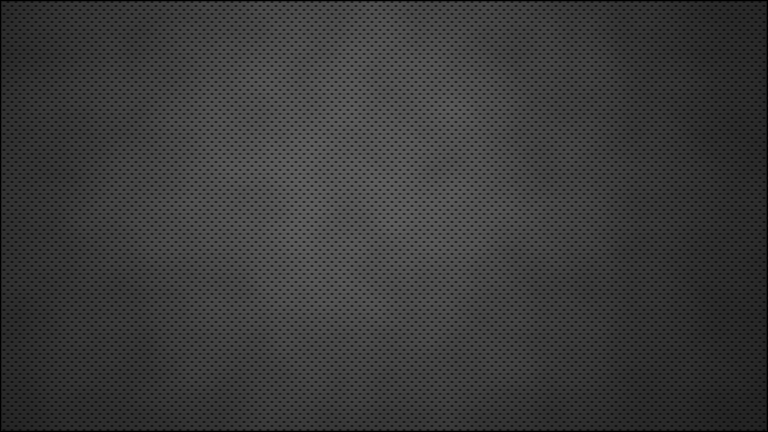
This pattern is drawn by a WebGL 2 fragment shader. Its source:

```glsl
#version 300 es
precision highp float;
// Dark perforated metal sheet: staggered small holes, soft light, cloudy wear, black rim.

#define COLUMNS 96.0
#define ROWS 108.0
#define HOLE_RADII vec2(0.0035, 0.0026)
#define HOLE_DEPTH 0.57
#define LIP_LIGHT 0.08
#define LIGHT_CENTER vec2(0.46, 0.60)
#define LIGHT_SPREAD vec2(0.42, 0.68)
#define PLATE_DARK 0.112
#define PLATE_LIGHT 0.345
#define WEAR 0.18
#define RIM_WIDTH 0.0030

uniform vec2 u_resolution;
out vec4 fragColor;

vec2 hashGradient(vec2 cell) {
    vec3 h = fract(cell.xyx * vec3(0.1031, 0.1030, 0.0973));
    h += dot(h, h.yzx + 33.33);
    float angle = 6.2832 * fract((h.x + h.y) * h.z);
    return vec2(cos(angle), sin(angle));
}

float gradientNoise(vec2 p) {
    vec2 i = floor(p), f = fract(p);
    vec2 u = f * f * f * (f * (f * 6.0 - 15.0) + 10.0);
    float a = dot(hashGradient(i), f);
    float b = dot(hashGradient(i + vec2(1, 0)), f - vec2(1, 0));
    float c = dot(hashGradient(i + vec2(0, 1)), f - vec2(0, 1));
    float d = dot(hashGradient(i + vec2(1, 1)), f - vec2(1, 1));
    return mix(mix(a, b, u.x), mix(c, d, u.x), u.y);
}

float clouds(vec2 p) {
    float sum = 0.0, weight = 0.6;
    for (int i = 0; i < 4; i++) {
        sum += weight * gradientNoise(p);
        p = p * 2.03 + 17.3;
        weight *= 0.5;
    }
    return sum;
}

// Coverage of the staggered oval holes; p is in canvas heights
float holes(vec2 p, float aspect, float pixel) {
    vec2 pitch = vec2(aspect / COLUMNS, 1.0 / ROWS);
    vec2 grid = p / pitch;
    grid.x += 0.5 * mod(floor(grid.y), 2.0);
    vec2 local = (fract(grid) - 0.5) * pitch;
    float dist = (length(local / HOLE_RADII) - 1.0) * HOLE_RADII.y;
    return 1.0 - smoothstep(-0.6 * pixel, 0.6 * pixel, dist);
}

void main() {
    vec2 uv = gl_FragCoord.xy / u_resolution;
    float aspect = u_resolution.x / u_resolution.y;
    float pixel = 1.0 / u_resolution.y;
    vec2 p = uv * vec2(aspect, 1.0);

    // Broad light falling off toward the sides
    vec2 offset = (uv - LIGHT_CENTER) / LIGHT_SPREAD;
    float light = exp(-0.95 * dot(offset, offset));
    float shade = mix(PLATE_DARK, PLATE_LIGHT, light);

    // Cloudy wear and fine grain
    shade *= 1.0 + WEAR * clouds(p * 5.5 + 3.7);
    shade *= 1.0 + 0.2 * WEAR * gradientNoise(p * vec2(160.0, 190.0));

    // Lit lower lip, then the dark hole
    float hole = holes(p, aspect, pixel);
    float lip = holes(p + vec2(0.0, HOLE_RADII.y), aspect, pixel);
    shade *= 1.0 + LIP_LIGHT * lip * (1.0 - hole);
    shade *= 1.0 - HOLE_DEPTH * hole;

    // Thin black rim
    vec2 inset = min(p, vec2(aspect, 1.0) - p);
    float edge = min(inset.x, inset.y) - RIM_WIDTH;
    shade *= smoothstep(-0.7 * pixel, 0.7 * pixel, edge);

    fragColor = vec4(vec3(shade), 1.0);
}
```
